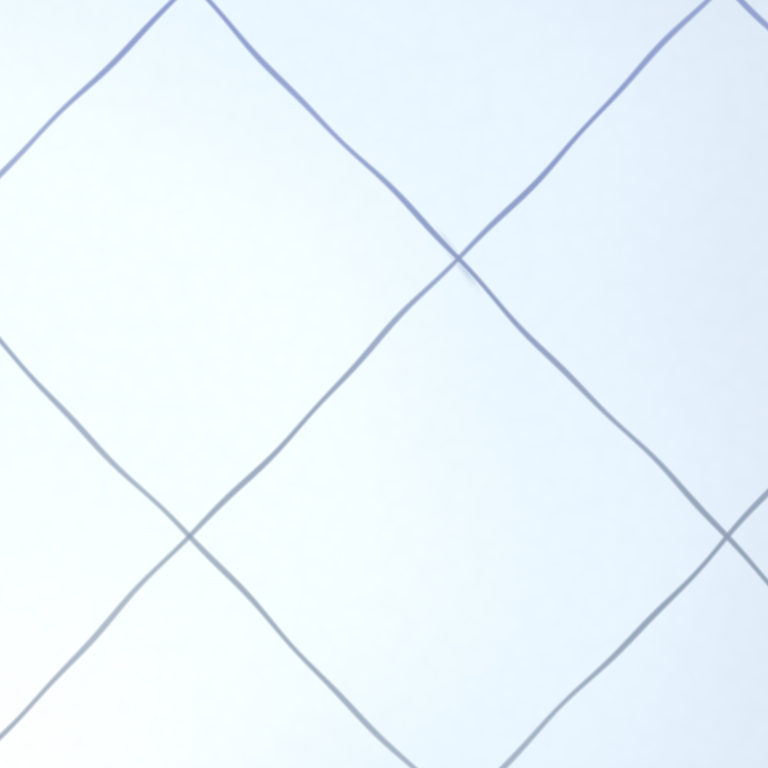
A WebGL 2 fragment shader for this pattern:

```glsl
#version 300 es
precision highp float;
// Pale wall with a large diagonal grid of hand-drawn blue-grey lines.

uniform vec2 u_resolution;
out vec4 fragColor;

// Grid: x measures across the rising lines, y across the falling ones
const float PITCH = 0.712;
const vec2 GRID_ORIGIN = vec2(0.2266, 0.272);
const vec2 GRID_SKEW = vec2(0.018, 0.015);

// Lines
const float HALF_WIDTH = 0.0033;
const float EDGE_SOFTNESS = 0.0026;
const float WOBBLE = 0.0042;
const vec2 WOBBLE_PHASE = vec2(-2.9, 1.7);
const vec3 INK_BLUE = vec3(0.54, 0.60, 0.79);
const vec3 INK_GREY = vec3(0.56, 0.62, 0.70);

// Faint second stroke at one crossing
const vec2 DOUBLED_CROSSING = vec2(1.0, 0.0);
const float STROKE_TILT = 0.13;
const float STROKE_REACH = 0.08;
const float STROKE_STRENGTH = 0.3;

// Wall
const vec2 LIGHT_CENTRE = vec2(0.0, 0.4);
const vec3 WALL_LIGHT = vec3(0.965, 1.0, 1.0);
const vec3 WALL_COOL = vec3(0.915, 0.965, 1.0);
const vec3 WALL_SHADE = vec3(0.875, 0.92, 0.97);
const float MOTTLE_SCALE = 38.0;
const float MOTTLE_STRENGTH = 0.008;

vec2 hash2(vec2 p) {
    vec2 k = vec2(dot(p, vec2(127.1, 311.7)), dot(p, vec2(269.5, 183.3)));
    return fract(sin(k) * 43758.5);
}

// Distance to the nearest scattered point
float cellular(vec2 p) {
    vec2 cell = floor(p);
    float nearest = 2.0;
    for (int j = -1; j <= 1; j++) {
        for (int i = -1; i <= 1; i++) {
            vec2 c = cell + vec2(i, j);
            nearest = min(nearest, length(c + hash2(c) - p));
        }
    }
    return nearest;
}

vec3 wallColour(vec2 p) {
    float falloff = length(p - LIGHT_CENTRE);
    falloff += 0.03 * sin(5.0 * p.x + 7.0 * p.y) + 0.02 * sin(11.0 * p.y - 6.0 * p.x);
    vec3 wall = mix(WALL_LIGHT, WALL_COOL, smoothstep(0.35, 0.78, falloff));
    wall = mix(wall, WALL_SHADE, smoothstep(0.75, 1.12, falloff));
    // Warm white bloom in the lower left corner
    wall = mix(wall, vec3(1.0), 0.8 * smoothstep(0.45, 0.0, length(p)));
    return wall + MOTTLE_STRENGTH * (0.5 - cellular(p * MOTTLE_SCALE));
}

void main() {
    vec2 p = gl_FragCoord.xy / u_resolution;
    float pixel = 1.0 / min(u_resolution.x, u_resolution.y);
    float soft = max(EDGE_SOFTNESS, pixel);

    // Diagonal coordinates, slightly skewed
    vec2 diagonal = vec2(p.x + 1.0 - p.y, p.x - 1.0 + p.y);
    vec2 q = diagonal + GRID_SKEW * diagonal.yx;
    vec2 line = round((q - GRID_ORIGIN) / PITCH);
    vec2 offset = q - GRID_ORIGIN - line * PITCH;

    // Each line wavers along its own length
    vec2 phase = line * WOBBLE_PHASE;
    vec2 waver = sin(9.5 * q.yx + phase) + 0.35 * sin(27.0 * q.yx + 1.7 * phase);
    vec2 dist = abs(offset - WOBBLE * waver) * inversesqrt(2.0);
    vec2 halfWidth = HALF_WIDTH * (1.0 + 0.15 * sin(17.0 * q.yx + 2.0 * phase));
    vec2 stroke = 1.0 - smoothstep(halfWidth - soft, halfWidth + soft, dist);

    // Ink thins toward the lower left
    float pressure = mix(0.76, 0.95, smoothstep(0.1, 0.75, 0.5 * (p.x + p.y)));
    stroke *= pressure * (0.95 + 0.05 * sin(8.0 * q.yx + phase));
    float ink = 1.0 - (1.0 - stroke.x) * (1.0 - stroke.y);

    // Doubled stroke, tilted against the falling line
    float onCrossing = 1.0 - step(0.5, distance(line, DOUBLED_CROSSING));
    float ghostDist = abs(offset.y + STROKE_TILT * offset.x) * inversesqrt(2.0);
    float ghost = 1.0 - smoothstep(0.0, 3.0 * HALF_WIDTH, ghostDist);
    ghost *= 1.0 - smoothstep(0.3 * STROKE_REACH, STROKE_REACH, abs(offset.x));
    ink = max(ink, STROKE_STRENGTH * onCrossing * ghost);

    vec3 inkColour = mix(INK_GREY, INK_BLUE, smoothstep(0.25, 0.9, p.y));
    fragColor = vec4(clamp(mix(wallColour(p), inkColour, ink), 0.0, 1.0), 1.0);
}
```
